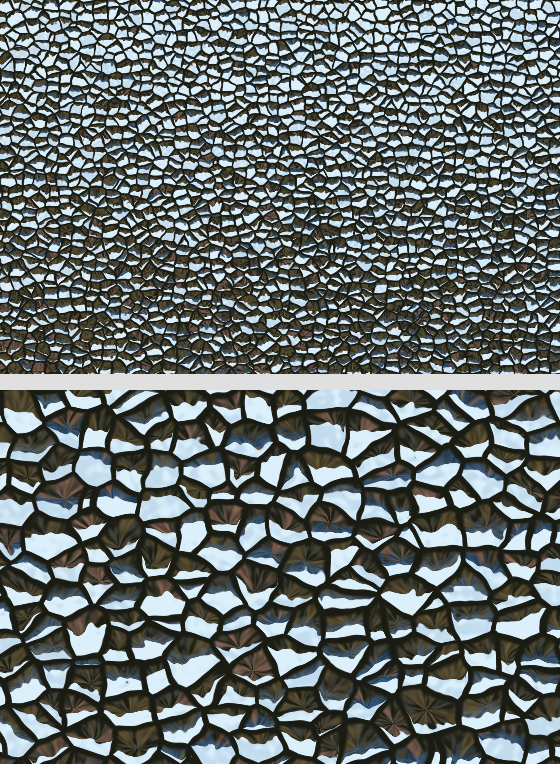
Top, the full canvas; bottom, a detail of the centre.
Write a WebGL 1 fragment shader that draws this texture.

```glsl
precision highp float;
// Hammered glass: angular pebbles, each holding a bright patch of sky above dark rims.
uniform vec2 u_resolution;

vec2 hash2(vec2 p) {
  vec2 k = vec2(dot(p, vec2(127.1, 311.7)), dot(p, vec2(269.5, 183.3)));
  return fract(sin(k) * 43758.55);
}

float gradientNoise(vec2 p) {
  vec2 i = floor(p), f = fract(p);
  vec2 u = f * f * (3.0 - 2.0 * f);
  float a = dot(hash2(i) * 2.0 - 1.0, f);
  float b = dot(hash2(i + vec2(1, 0)) * 2.0 - 1.0, f - vec2(1, 0));
  float c = dot(hash2(i + vec2(0, 1)) * 2.0 - 1.0, f - vec2(0, 1));
  float d = dot(hash2(i + 1.0) * 2.0 - 1.0, f - 1.0);
  return mix(mix(a, b, u.x), mix(c, d, u.x), u.y);
}

// Uneven weights let large pebbles crowd their neighbours into slivers.
float pebbleWeight(vec2 id) {
  float h = hash2(id + 71.3).x;
  return 0.32 * h * h;
}

vec2 pebbleSite(vec2 id) {
  return id + 0.04 + 0.92 * hash2(id);
}

void main() {
  vec2 uv = gl_FragCoord.xy / u_resolution;
  float pixel = 36.0 / u_resolution.y;
  vec2 p = gl_FragCoord.xy / u_resolution.y * vec2(32.0, 36.0);
  p += 0.22 * vec2(gradientNoise(p * 1.4), gradientNoise(p * 1.4 + 37.0));
  vec2 base = floor(p);

  // Owning pebble of a weighted Voronoi diagram
  vec2 id = base;
  float nearest = 100.0;
  for (int j = -2; j <= 2; j++) {
    for (int i = -2; i <= 2; i++) {
      vec2 cell = base + vec2(float(i), float(j));
      vec2 r = pebbleSite(cell) - p;
      float d = dot(r, r) - pebbleWeight(cell);
      if (d < nearest) {
        nearest = d;
        id = cell;
      }
    }
  }
  vec2 site = pebbleSite(id);

  // Distance to the rim, and vertical reach to the rim below and above
  float rim = 10.0, below = 4.0, above = 4.0;
  for (int j = -2; j <= 2; j++) {
    for (int i = -2; i <= 2; i++) {
      vec2 cell = base + vec2(float(i), float(j));
      vec2 other = pebbleSite(cell);
      vec2 r = other - p;
      float span = distance(other, site);
      if (span > 0.001) {
        float d = (dot(r, r) - pebbleWeight(cell) - nearest) / (2.0 * span);
        float slope = (other.y - site.y) / span;
        rim = min(rim, d);
        if (slope < -0.02) below = min(below, -d / slope);
        if (slope > 0.02) above = min(above, d / slope);
      }
    }
  }
  float tall = max(below + above, 0.01);
  float level = below / tall;

  // Random traits of this pebble
  vec2 trait = hash2(id + 13.7);
  vec2 tint = hash2(id + 47.1);
  vec2 q = p - site;
  float ray = atan(q.x, q.y + 0.12);
  float fan = gradientNoise(vec2(ray * 1.9 + tint.x * 40.0, tint.y * 30.0));
  float streak = gradientNoise(vec2(ray * 5.0 + trait.x * 30.0, length(q) * 2.5));
  float grain = gradientNoise(p * 3.7 + 5.0);

  // Dark body: olive glass with fanned brown, rosy and blue facets
  vec3 color = mix(vec3(0.11, 0.115, 0.075), vec3(0.26, 0.255, 0.215),
                   smoothstep(-0.3, 0.3, streak + 0.5 * grain));
  vec3 earth = mix(vec3(0.37, 0.32, 0.20), vec3(0.50, 0.38, 0.32), step(0.72, tint.x));
  float earthy = smoothstep(-0.06, 0.14, fan + 0.12 * (0.55 - uv.x) + 0.1 * (0.4 - uv.y));
  color = mix(color, earth * (0.9 + 0.5 * streak), earthy * 0.85);

  float skyline = mix(0.30, 0.66, uv.y) + 0.44 * (trait.x - 0.5);
  skyline += 0.22 * grain + 0.25 * (trait.y - 0.5) * q.x;
  float lift = (level - skyline) * tall;
  vec3 blue = mix(vec3(0.36, 0.41, 0.45), vec3(0.19, 0.36, 0.53), tint.x);
  float bluish = step(0.72 - 0.36 * uv.x, tint.y);
  bluish *= 1.0 - smoothstep(0.14, 0.30, lift + 0.5 * streak);
  color = mix(color, blue * (0.9 + 0.7 * streak), bluish * 0.85);

  // Dark rim of each pebble
  float rimWidth = 0.055 + 0.04 * trait.y + 0.03 * grain;
  color = mix(vec3(0.10, 0.105, 0.07), color,
              smoothstep(rimWidth - 0.04, rimWidth + 0.08, rim));

  // Patch of sky filling the lower part
  float patchMask = smoothstep(-0.6, 0.6, -lift / pixel);
  patchMask *= smoothstep(-0.5, 0.6, (rim - rimWidth) / pixel);
  vec3 sky = mix(vec3(0.76, 0.86, 0.93), vec3(0.86, 0.94, 0.985),
                 smoothstep(0.0, 0.6, trait.y + grain));
  color = mix(color, sky, patchMask);

  gl_FragColor = vec4(color, 1.0);
}
```
